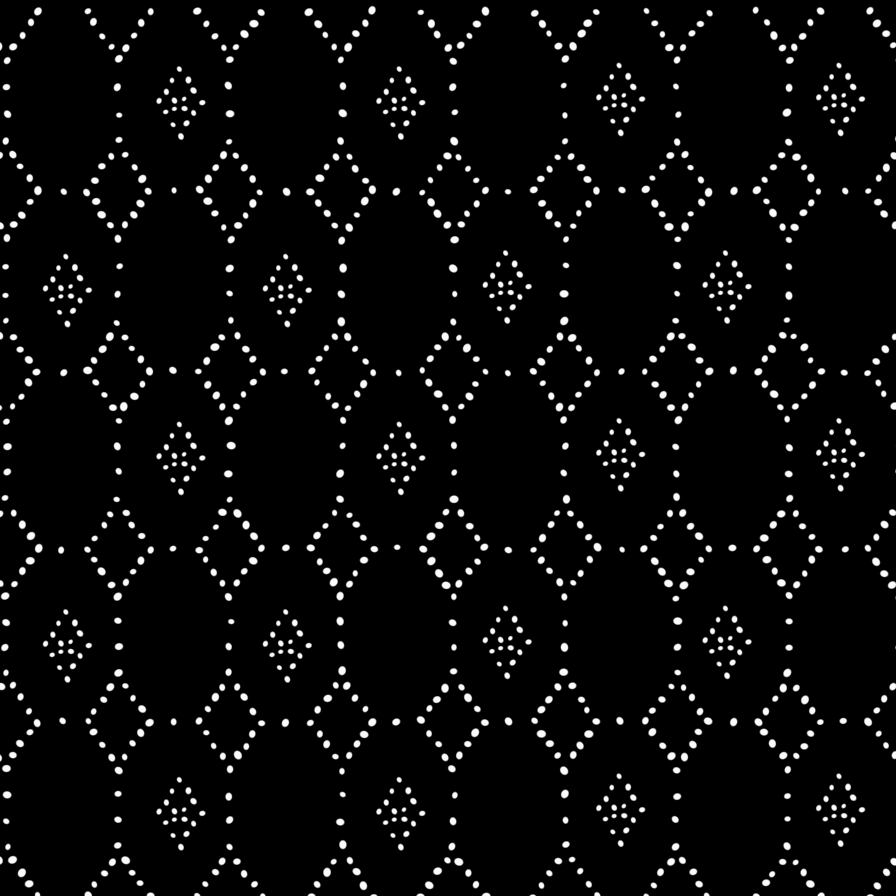
Write a three.js fragment shader that draws this pattern.

```glsl
// Hand-dotted white lattice of small diamonds and tall ovals on black, with dotted lozenges in alternate cells.

#define PITCH vec2(0.1247, 0.1974)   // spacing of lattice columns and rows
#define ORIGIN vec2(0.0072, 0.0)     // centre of the lower left diamond
#define TOP_ROW 5.0                  // last row, of which only the lower half is drawn
#define DIAMOND vec2(0.035, 0.039)   // half width, and height of the outermost dot pair
#define LOZENGE vec2(0.0247, 0.0374) // half size of the dotted lozenge
#define DOT_RADIUS 0.0037
#define LOZENGE_DOT_RADIUS 0.0029
#define WOBBLE 0.5                   // dot displacement relative to its radius
#define SOFTNESS 0.0011
#define INK vec3(0.985)
#define GROUND vec3(0.0)

varying vec2 vUv;

vec3 hash3(vec2 seed) {
  vec3 q = vec3(dot(seed, vec2(127.1, 311.7)),
                dot(seed, vec2(269.5, 183.3)),
                dot(seed, vec2(419.2, 371.9)));
  return fract(sin(q) * 43758.55);
}

// Signed distance to an uneven ink dot, displaced, turned and resized by its seed
float inkDot(vec2 p, float radius, vec2 seed) {
  vec3 h = hash3(seed);
  p -= radius * WOBBLE * (2.0 * h.xy - 1.0);
  float angle = 6.2832 * h.z;
  vec2 axis = vec2(cos(angle), sin(angle));
  vec2 turned = vec2(dot(p, axis), dot(p, vec2(-axis.y, axis.x)));
  float size = mix(0.82, 1.24, fract(7.0 * h.z + h.x));
  return length(turned * vec2(1.1, 0.91)) - radius * size;
}

// Height of a lattice row; the middle rows sag slightly
float rowHeight(float row) {
  float sag = sin(3.14159 * row / TOP_ROW);
  return ORIGIN.y + PITCH.y * row - 0.008 * sag * sag;
}

// Pairs of dots down both sides of a diamond
float diamondRing(vec2 p, vec2 node) {
  float d = 1.0;
  for (int i = -3; i <= 3; i++) {
    float level = float(i) / 3.0;
    if (node.y >= TOP_ROW && i > 0) continue;
    float halfWidth = mix(DIAMOND.x, 0.0075, abs(level));
    for (int s = -1; s <= 1; s += 2) {
      vec2 centre = vec2(float(s) * halfWidth, level * DIAMOND.y);
      vec2 seed = node + vec2(float(i) * 17.0, float(s) * 23.0);
      d = min(d, inkDot(p - centre, DOT_RADIUS, seed));
    }
  }
  return d;
}

// Four dots in a column between two diamonds
float spine(vec2 p, vec2 node) {
  float low = rowHeight(node.y) + 0.056;
  float high = rowHeight(node.y + 1.0) - 0.054;
  float d = 1.0;
  for (int i = 0; i < 4; i++) {
    float y = mix(low, high, float(i) / 3.0);
    d = min(d, inkDot(p - vec2(0.0, y), DOT_RADIUS, node + vec2(71.0, float(i) * 13.0)));
  }
  return d;
}

// Lozenge of twelve outer and four inner dots, alike in every cell
float lozenge(vec2 p) {
  float d = 1.0;
  for (int i = 0; i < 12; i++) {
    float t = float(i) / 12.0;
    vec2 wave = 1.0 - 4.0 * abs(fract(vec2(t + 0.25, t)) - 0.5);
    d = min(d, inkDot(p - wave * LOZENGE, LOZENGE_DOT_RADIUS, vec2(float(i), 5.0)));
  }
  for (int i = 0; i < 4; i++) {
    vec2 corner = 2.0 * vec2(mod(float(i), 2.0), floor(float(i) / 2.0)) - 1.0;
    vec2 centre = vec2(0.0, -0.003) + corner * vec2(0.005, 0.0057);
    d = min(d, inkDot(p - centre, LOZENGE_DOT_RADIUS, vec2(float(i), 9.0)));
  }
  return d;
}

void main() {
  vec2 grid = (vUv - ORIGIN) / PITCH;
  vec2 node = floor(grid + 0.5);
  vec2 cell = floor(grid);
  float columnX = ORIGIN.x + PITCH.x * node.x;
  float rowY = rowHeight(node.y);

  // Diamonds and the columns joining them
  float d = diamondRing(vUv - vec2(columnX, rowY), node);
  d = min(d, spine(vec2(vUv.x - columnX, vUv.y), vec2(node.x, cell.y)));

  // Single dots linking diamonds sideways, absent on the cut rows
  if (node.y > 0.0 && node.y < TOP_ROW) {
    vec2 link = vec2(ORIGIN.x + PITCH.x * (cell.x + 0.5), rowY);
    d = min(d, inkDot(vUv - link, DOT_RADIUS * 0.95, vec2(cell.x, node.y) + 41.0));
  }

  // Lozenges in alternate cells, the right half of each row set a little higher
  float oddRow = mod(cell.y, 2.0);
  if (mod(cell.x + cell.y, 2.0) > 0.5) {
    vec2 centre = vec2(0.0742 + 0.1227 * cell.x + 0.004 * (1.0 - oddRow),
                       0.095 + 0.1983 * cell.y - 0.011 * oddRow);
    centre.y += 0.002 * sign(cell.x - 3.5);
    d = min(d, lozenge(vUv - centre));
  }

  float ink = 1.0 - smoothstep(-SOFTNESS, SOFTNESS, d);
  gl_FragColor = vec4(mix(GROUND, INK, ink), 1.0);
}
```
